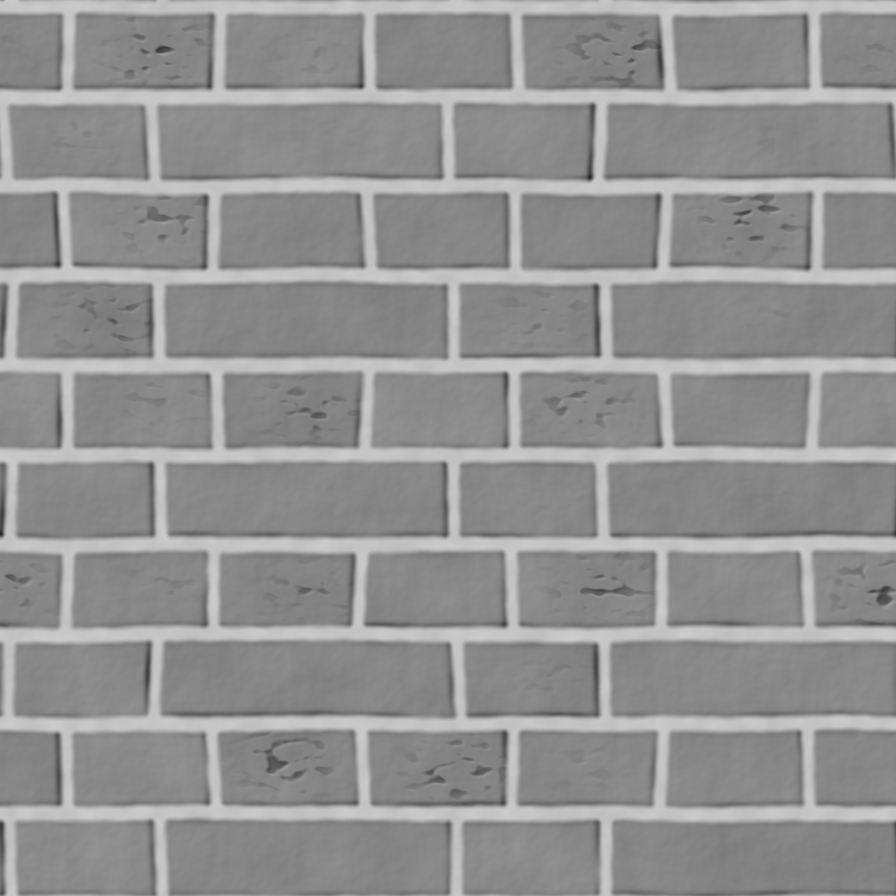
Give the GLSL for this texture, as a WebGL 1 fragment shader.

```glsl
precision highp float;
// Grey brick wall of ten courses: six short bricks alternate with short-long pairs.
// Each brick is a rounded box with soft pale joints, shaded right and bottom edges,
// fine grain and patches of dark pits, all from tiling gradient noise.

uniform vec2 u_resolution;

const float COURSES = 10.0;
const float SHORT_BRICKS = 6.0;
const vec2 JOINT_WIDTH = vec2(0.0125, 0.0155);
const vec3 BRICK_COLOR = vec3(0.532);
const vec3 MORTAR_COLOR = vec3(0.77);

float hash(vec2 p) {
  vec3 q = fract(vec3(p.xyx) * 0.1031);
  q += dot(q, q.yzx + 33.33);
  return fract((q.x + q.y) * q.z);
}

float cornerSlope(vec2 cell, vec2 offset, vec2 period) {
  float angle = 6.2832 * hash(mod(cell, period) + 7.0);
  return dot(vec2(cos(angle), sin(angle)), offset);
}

// Gradient noise that repeats over the unit square; period holds whole numbers.
float noise(vec2 uv, vec2 period) {
  vec2 p = uv * period;
  vec2 i = floor(p);
  vec2 f = p - i;
  vec2 w = f * f * f * (f * (f * 6.0 - 15.0) + 10.0);
  vec2 e = vec2(1.0, 0.0);
  float low = mix(cornerSlope(i, f, period), cornerSlope(i + e, f - e, period), w.x);
  float high = mix(cornerSlope(i + e.yx, f - e.yx, period),
                   cornerSlope(i + 1.0, f - 1.0, period), w.x);
  return mix(low, high, w.y);
}

float layeredNoise(vec2 uv, vec2 period) {
  float sum = 0.0;
  float gain = 1.0;
  for (int k = 0; k < 3; k++) {
    sum += gain * noise(uv, period);
    period *= 2.0;
    gain *= 0.55;
  }
  return sum;
}

float roundedBox(vec2 p, vec2 halfSize, float radius) {
  vec2 q = abs(p) - halfSize + radius;
  return length(max(q, 0.0)) + min(max(q.x, q.y), 0.0) - radius;
}

// Sideways shift and lean of one upright joint, in short-brick units.
float jointOffset(float index, float course, float t) {
  vec2 id = vec2(mod(index, SHORT_BRICKS), course);
  return 0.05 * (hash(id + 3.0) - 0.5) + 0.08 * (hash(id + 41.0) - 0.5) * (t - 0.5);
}

// Narrow horizontal cracks and pits, 0 to 1.
float pitMask(vec2 uv) {
  vec2 bent = uv + vec2(0.0, 0.006 * noise(uv, vec2(24.0)));
  float n = noise(bent, vec2(38.0, 84.0)) + 0.35 * noise(bent, vec2(90.0, 120.0));
  return smoothstep(0.1, 0.42, n);
}

// Dark band just inside an edge.
float edgeShade(float inset, float width) {
  float x = (inset - 0.003) / width;
  return exp(-x * x);
}

void main() {
  vec2 uv = gl_FragCoord.xy / u_resolution;
  float soft = max(0.0042, 0.75 / u_resolution.y);

  // Courses, counted from the top, with gently wavering beds.
  float v = (0.992 - uv.y) * COURSES + 0.045 * noise(uv, vec2(7.0, 10.0));
  float course = mod(floor(v), COURSES);
  float t = fract(v);
  float isPaired = mod(course, 2.0);

  // Warp across so that the uneven joints land on whole numbers.
  float shift = mix(0.46, 0.05, isPaired) + 0.07 * (hash(vec2(course, 19.0)) - 0.5);
  float u = uv.x * SHORT_BRICKS - shift;
  float cell = floor(u);
  u -= mix(jointOffset(cell, course, t), jointOffset(cell + 1.0, course, t), u - cell);

  // Paired courses hold one short and one double brick in every three units.
  float left = floor(u);
  float place = mod(left, 3.0);
  float isLong = isPaired * step(0.5, place);
  left -= isLong * step(1.5, place);
  float span = 1.0 + isLong;
  vec2 id = vec2(mod(left, SHORT_BRICKS), course);

  // Brick shape in canvas units.
  vec2 p = vec2((u - left - 0.5 * span) / SHORT_BRICKS, (0.5 - t) / COURSES);
  vec2 halfSize = 0.5 * (vec2(span / SHORT_BRICKS, 1.0 / COURSES) - JOINT_WIDTH);
  float d = roundedBox(p, halfSize, 0.005) + 0.0018 * noise(uv, vec2(48.0));
  float brick = 1.0 - smoothstep(-soft, soft, d);

  // Face tone: brick variation, broad mottling and raised grain.
  vec2 lightStep = vec2(-0.003, 0.003);
  float grain = layeredNoise(uv, vec2(36.0)) - layeredNoise(uv + lightStep, vec2(36.0));
  float tone = 0.028 * (hash(id + 11.0) - 0.5) + 0.035 * noise(uv, vec2(13.0));
  tone += 0.035 * grain + 0.012 * noise(uv, vec2(70.0, 16.0));

  // Pits gather in one patch, mainly on short bricks.
  vec2 patchCenter = vec2(0.014, 0.006) + vec2(0.05, 0.022) * (vec2(hash(id + 23.0), hash(id + 57.0)) - 0.5);
  vec2 patchOffset = (p - patchCenter) / vec2(0.045, 0.031);
  float wear = smoothstep(0.3, 0.9, hash(id + 71.0)) * (1.0 - 0.9 * isLong);
  wear *= exp(-dot(patchOffset, patchOffset));
  tone -= wear * (0.3 * pitMask(uv) - 0.08 * pitMask(uv + lightStep) + 0.025);

  // Uneven shadows at the right and bottom, fainter at the top.
  float uneven = clamp(0.6 + 1.1 * noise(uv, vec2(18.0)), 0.0, 1.0);
  tone -= edgeShade(halfSize.x - p.x, 0.0042) * uneven * mix(0.08, 0.34, hash(id + 5.0));
  tone -= edgeShade(halfSize.y + p.y, 0.0035) * uneven * mix(0.06, 0.2, hash(id + 31.0));
  tone -= edgeShade(halfSize.y - p.y, 0.004) * 0.05 * uneven;

  vec3 mortar = MORTAR_COLOR + 0.04 * noise(uv, vec2(40.0)) + 0.02 * grain;
  gl_FragColor = vec4(mix(mortar, BRICK_COLOR + tone, brick), 1.0);
}
```
